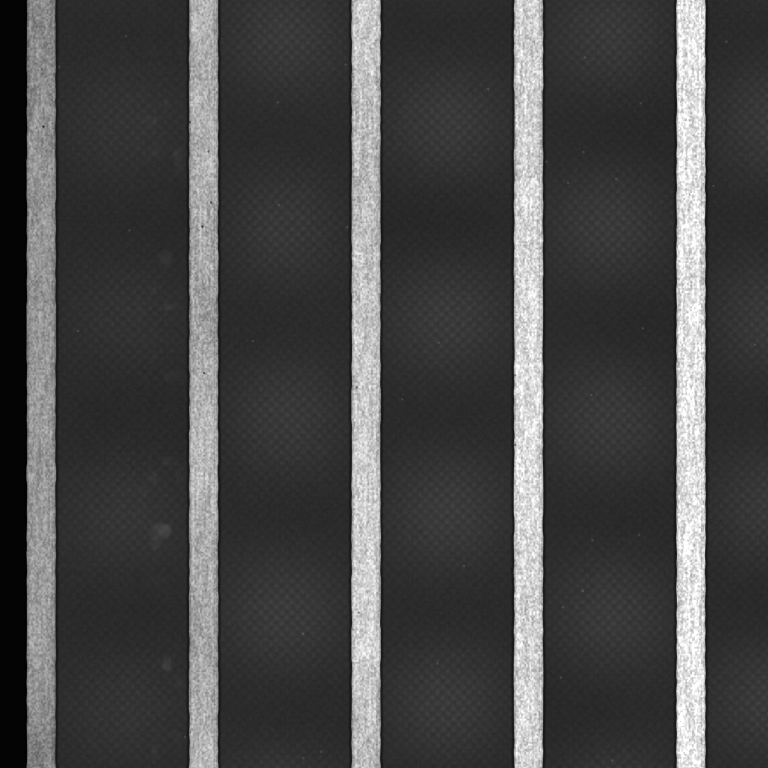
A Shadertoy shader for this texture:

```glsl
// Five pale woven vertical bars over dark embossed cloth with alternating soft glows.
#define PITCH 0.2115
#define FIRST_BAR 0.0537
#define BAR_HALF_WIDTH 0.0186
#define GLOW_PERIOD 0.2515
#define BUMPS 72.0
#define CLOTH_TONE 0.162
#define GLOW_GAIN 0.058
#define BUMP_GAIN 0.038
#define GRAIN_GAIN 0.24

float hash(vec2 p) {
    vec3 q = fract(vec3(p.xyx) * 0.1031);
    q += dot(q, q.yzx + 33.33);
    return fract((q.x + q.y) * q.z);
}

float noise(vec2 p) {
    vec2 cell = floor(p), f = fract(p);
    f = f * f * (3.0 - 2.0 * f);
    float low = mix(hash(cell), hash(cell + vec2(1, 0)), f.x);
    float high = mix(hash(cell + vec2(0, 1)), hash(cell + vec2(1, 1)), f.x);
    return mix(low, high, f.y);
}

// Staggered lattice of small lit domes, each with a shaded lower side
float emboss(vec2 p) {
    vec2 q = p * BUMPS;
    q.x += 0.35 * (noise(p * 9.0) - 0.5);
    float dome = cos(6.2832 * q.x) * cos(6.2832 * q.y);
    float shade = cos(6.2832 * q.x) * sin(6.2832 * q.y);
    return 0.7 * max(dome, 0.0) - 0.2 * max(-dome, 0.0) + 0.3 * shade;
}

// Sparse round flecks of dust, one candidate per cell
float flecks(vec2 p) {
    vec2 q = p * 32.0, cell = floor(q);
    vec2 center = 0.2 + 0.6 * vec2(hash(cell + 7.0), hash(cell + 19.0));
    float fleck = 1.0 - smoothstep(0.02, 0.08, length(fract(q) - center));
    return fleck * step(0.95, hash(cell + 41.0));
}

float clothTone(vec2 p) {
    float slot = (p.x - FIRST_BAR) / PITCH;
    float column = floor(slot);
    float across = fract(slot) - 0.5;

    // Glows sit half a period lower in every other column
    float phase = mix(0.085, 0.203, mod(column, 2.0));
    float wave = 0.5 + 0.5 * cos(6.2832 * (p.y - phase) / GLOW_PERIOD);
    float glow = wave * exp(-7.0 * across * across);
    glow *= column < 0.5 ? 0.65 : 1.0;

    float tone = CLOTH_TONE + GLOW_GAIN * glow;
    tone += BUMP_GAIN * (0.3 + 0.8 * glow) * emboss(p);
    tone += 0.022 * (noise(p * 380.0) - 0.5) + 0.016 * (noise(p * 7.0) - 0.5);
    tone += 0.10 * flecks(p);

    // Scuffed patches at the right of the first column
    float scuff = smoothstep(0.62, 0.9, noise(p * vec2(60.0, 45.0) + 5.0));
    float scuffZone = exp(-pow((p.x - 0.215) / 0.018, 2.0));
    return tone + 0.09 * scuff * scuffZone * wave;
}

float barTone(vec2 p, float index) {
    // Brightness rises from left to right and drifts along each bar
    float tone = 0.56 + 0.135 * index - 0.0125 * index * index;
    tone += 0.11 * (noise(vec2(index * 9.0, p.y * 5.0)) - 0.5);

    // Long threads crossed by short fibres
    float threads = noise(vec2(p.x * 330.0, p.y * 32.0)) - 0.5;
    float fibres = noise(p * vec2(440.0, 300.0)) - 0.5;
    float speckle = noise(p * vec2(500.0, 460.0) + 31.0) - 0.5;
    float contrast = GRAIN_GAIN * (0.75 + 0.12 * index);
    tone += contrast * (0.55 * threads + 0.8 * fibres + 0.7 * speckle);
    return tone - 0.35 * flecks(p + 0.37);
}

void mainImage(out vec4 fragColor, in vec2 fragCoord) {
    vec2 p = fragCoord / iResolution.xy;
    float aa = 0.8 / iResolution.x;

    float index = max(floor((p.x - FIRST_BAR) / PITCH + 0.5), 0.0);
    float side = p.x - FIRST_BAR - index * PITCH;
    float fray = 0.0012 * (noise(vec2(index * 13.0, p.y * 90.0)) - 0.5);
    float edge = abs(side) - BAR_HALF_WIDTH + fray;

    // Cloth ends in black beyond the first bar
    float cloth = clothTone(p);
    float inside = smoothstep(-aa, aa, p.x - FIRST_BAR + BAR_HALF_WIDTH);
    float tone = mix(0.015, cloth, inside);

    // Narrow shadow outside each bar, dim hem just inside
    tone *= 1.0 - 0.42 * exp(-pow((edge - 0.0018) / 0.0018, 2.0));
    float bar = barTone(p, index);
    bar *= 1.0 - 0.16 * exp(-pow((edge + 0.001) / 0.0016, 2.0));
    float seam = (side - BAR_HALF_WIDTH + 0.0045) / 0.001;
    bar *= 1.0 - 0.10 * exp(-seam * seam);
    tone = mix(tone, bar, 1.0 - smoothstep(-aa, aa, edge));

    fragColor = vec4(vec3(clamp(tone, 0.0, 1.0)), 1.0);
}
```
